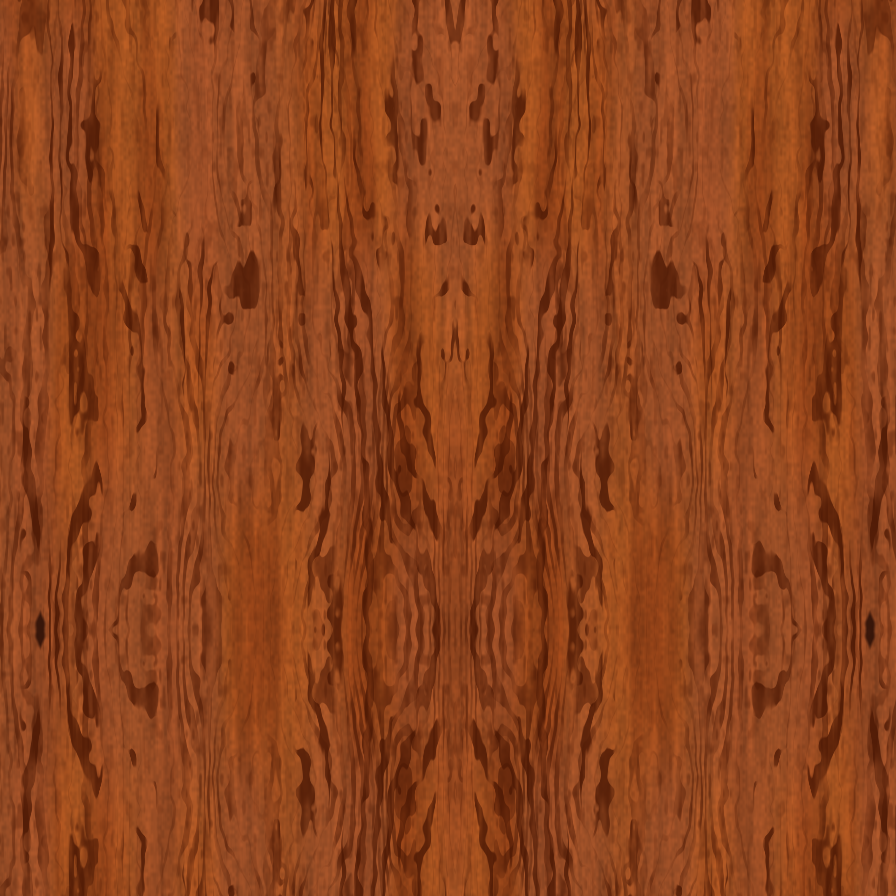
Give the GLSL for this texture, as a Shadertoy shader.

```glsl
// Mirrored reddish-brown wood veneer with thin tapering dark grain and fine pores.

// Layout: one sheet, folded about a vertical and a horizontal axis
const vec2 FOLD_AXES = vec2(0.508, 0.297);
const vec2 KNOT_POS = vec2(0.463, 0.0);
const vec2 KNOT_SIZE = vec2(0.009, 0.020);

// Grain: cells across and along the canvas
const vec2 BAND_SCALE = vec2(38.0, 2.2);
const vec2 TINT_SCALE = vec2(21.0, 3.5);
const vec2 BOLD_WARP = vec2(19.0, 3.6);
const vec2 FINE_WARP = vec2(31.0, 5.5);
const vec2 JAG_SCALE = vec2(130.0, 55.0);
const vec2 STREAK_SCALE = vec2(34.0, 5.5);
const vec2 BREAK_SCALE = vec2(170.0, 24.0);
const vec2 FIBRE_SCALE = vec2(130.0, 9.0);
const vec2 PORE_SCALE = vec2(250.0, 60.0);
const vec2 SPECKLE_SCALE = vec2(330.0, 210.0);
const float BOLD_RINGS = 36.0;
const float FINE_RINGS = 68.0;
const float WARP_AMOUNT = 4.2;
const float JAG_AMOUNT = 0.45;
const float BOLD_STRENGTH = 0.80;
const float FINE_STRENGTH = 0.58;
const float PORE_STRENGTH = 0.36;
const float FIBRE_CONTRAST = 0.36;
const float SPECKLE_CONTRAST = 0.13;

// Colours
const vec3 HONEY = vec3(0.650, 0.325, 0.125);
const vec3 ROSE = vec3(0.605, 0.310, 0.165);
const vec3 CHESTNUT = vec3(0.555, 0.250, 0.090);
const vec3 DARK_GRAIN = vec3(0.300, 0.095, 0.015);
const vec3 KNOT_COLOR = vec3(0.160, 0.055, 0.025);

float hash(vec2 cell) {
    vec3 q = fract(cell.xyx * vec3(0.1031, 0.1030, 0.0973));
    q += dot(q, q.yzx + 33.33);
    return fract((q.x + q.y) * q.z);
}

float noise(vec2 p) {
    vec2 cell = floor(p);
    vec2 f = fract(p);
    f = f * f * (3.0 - 2.0 * f);
    float low = mix(hash(cell), hash(cell + vec2(1, 0)), f.x);
    float high = mix(hash(cell + vec2(0, 1)), hash(cell + vec2(1, 1)), f.x);
    return mix(low, high, f.y);
}

float fbm(vec2 p) {
    float sum = 0.0;
    float amplitude = 0.5;
    for (int i = 0; i < 4; i++) {
        sum += amplitude * noise(p);
        p = p * vec2(2.1, 1.9) + 17.3;
        amplitude *= 0.5;
    }
    return sum / 0.9375;
}

// Contour lines of a warped field; weight 0..1 swells them from hairline to streak
float growthRings(vec2 p, float count, vec2 warpScale, float weight) {
    float field = p.x * count
                + WARP_AMOUNT * noise(p * warpScale + count)
                + JAG_AMOUNT * (noise(p * JAG_SCALE + count) - 0.5);
    float offCentre = abs(fract(field) - 0.5);
    float halfWidth = mix(0.03, 0.25, weight);
    float soft = clamp(fwidth(field), 0.06, 0.30);
    return 1.0 - smoothstep(halfWidth - 0.5 * soft, halfWidth + 0.5 * soft, offCentre);
}

// Small dark spot on the horizontal fold, waisted and splayed at both ends
float knot(vec2 p) {
    vec2 d = abs(p - KNOT_POS) / KNOT_SIZE;
    float width = mix(0.55, 1.0, smoothstep(0.0, 0.5, d.y)) * (1.0 - d.y);
    return (1.0 - smoothstep(width - 0.25, width + 0.25, d.x)) * step(d.y, 1.25);
}

void mainImage(out vec4 fragColor, in vec2 fragCoord) {
    vec2 uv = fragCoord / iResolution.xy;
    vec2 p = abs(uv - FOLD_AXES);

    // Slight sideways drift keeps the fibres from being ruler straight
    vec2 g = p;
    g.x += 0.008 * (noise(p * vec2(8.0, 6.0) + 31.0) - 0.5);

    // Broad bands of colour
    float band = fbm(g * BAND_SCALE);
    float tint = noise(g * TINT_SCALE + 71.0);
    vec3 color = mix(CHESTNUT, HONEY, smoothstep(0.25, 0.72, band));
    color = mix(color, ROSE, 0.75 * smoothstep(0.30, 0.70, tint));

    // Long fibres and fine speckle
    float fibre = fbm(g * FIBRE_SCALE + 11.0) - 0.5;
    float speckle = noise(uv * SPECKLE_SCALE) - 0.5;
    color *= 1.0 + FIBRE_CONTRAST * fibre + SPECKLE_CONTRAST * speckle;

    // Thin rings everywhere, bold ones in scattered streaks, both broken up
    float streak = smoothstep(0.42, 0.74, fbm(g * STREAK_SCALE + 47.0));
    float hairline = smoothstep(0.35, 0.75, fbm(g * STREAK_SCALE + 93.0));
    float breaks = smoothstep(0.15, 0.70, noise(g * BREAK_SCALE + 7.0));
    float bold = growthRings(g, BOLD_RINGS, BOLD_WARP, streak) * smoothstep(0.0, 0.35, streak);
    float fine = growthRings(g, FINE_RINGS, FINE_WARP, hairline) * mix(0.25, 1.0, hairline);
    color = mix(color, DARK_GRAIN, FINE_STRENGTH * fine * mix(0.3, 1.0, breaks));
    color = mix(color, DARK_GRAIN, BOLD_STRENGTH * bold * mix(0.55, 1.0, breaks));

    // Short open pores
    float pore = smoothstep(0.60, 0.92, noise(g * PORE_SCALE + 3.0));
    color = mix(color, DARK_GRAIN, PORE_STRENGTH * pore * mix(0.4, 1.0, hairline));

    color = mix(color, KNOT_COLOR, 0.85 * knot(p));
    fragColor = vec4(color, 1.0);
}
```
